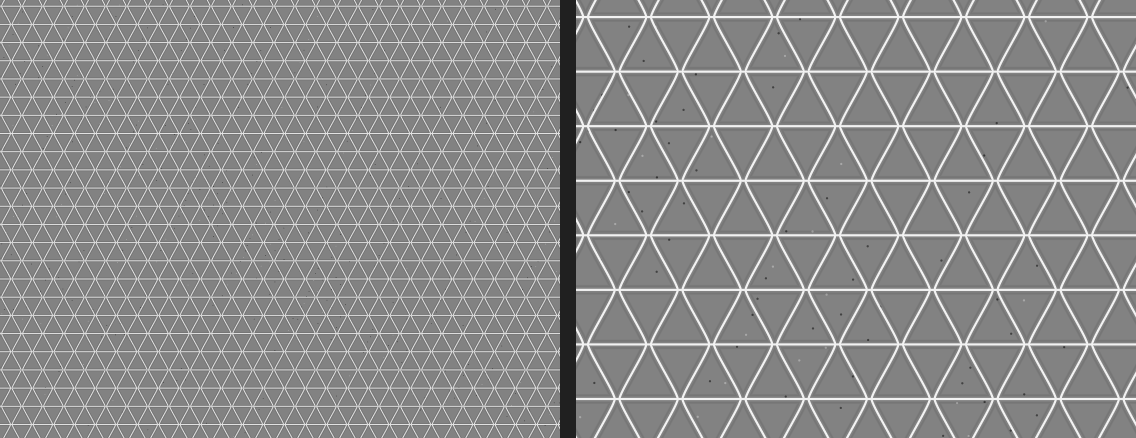
Left: the whole. Right: its middle third, enlarged.
Write a Shadertoy shader that draws this pattern.

```glsl
// Thin white triangular lattice on mid grey, its slanted lines parting at each node, with sparse specks.

float hash(vec2 p) {
    return fract(sin(dot(p, vec2(127.1, 311.7))) * 43758.5453);
}

// Distance to the slanted strands: softened zigzags that never quite cross
float strandDistance(vec2 p, float halfCell) {
    float x = abs(mod(p.x + halfCell, 2.0 * halfCell) - halfCell);
    float t = abs(mod(p.y + 1.0, 2.0) - 1.0);
    float low = length(vec2(t, 0.15));
    float high = length(vec2(1.0 - t, 0.15));
    float strand = 0.5 * halfCell * (low - high + 1.0);
    float slope = 0.5 * halfCell * (t / low + (1.0 - t) / high);
    return abs(x - strand) / sqrt(1.0 + slope * slope);
}

float rowDistance(float y) {
    return abs(fract(y + 0.5) - 0.5);
}

// Smoothed coverage of a shape reaching to the given radius
float coverage(float d, float radius, float pixel) {
    return clamp((radius - d) / pixel + 0.5, 0.0, 1.0);
}

void mainImage(out vec4 fragColor, in vec2 fragCoord) {
    // One unit is the height of a lattice row
    float rows = 24.084;
    float pixel = rows / iResolution.y;
    vec2 p = fragCoord * pixel - vec2(0.045, 1.743);

    float d = min(rowDistance(p.y), strandDistance(p, 0.5775));

    // Ground with a faint dark fringe beside the lines
    float fringe = smoothstep(0.04, 0.06, d) * (1.0 - smoothstep(0.07, 0.1, d));
    float grey = 0.508 - 0.045 * fringe;

    // Sparse specks, mostly dark
    vec2 grid = p * 8.0;
    vec2 cell = floor(grid);
    vec2 offset = 0.4 * vec2(hash(cell + 3.7), hash(cell + 9.2)) - 0.2;
    float speck = coverage(length(fract(grid) - 0.5 - offset), 0.16, 8.0 * pixel);
    speck *= step(hash(cell), 0.003);
    grey += speck * (hash(cell + 21.4) < 0.7 ? -0.25 : 0.15);

    // Lattice lines
    grey = mix(grey, 0.95, coverage(d, 0.02, pixel));

    fragColor = vec4(vec3(grey), 1.0);
}
```
